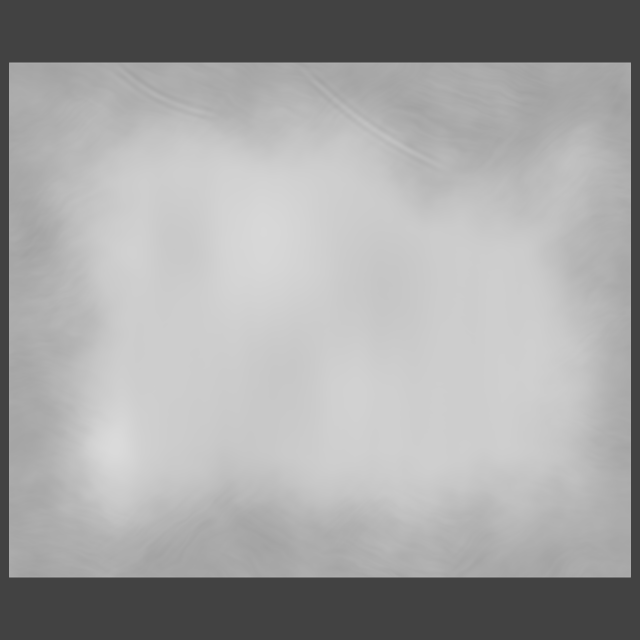
A Shadertoy shader for this background:

```glsl
// Soft grey brushed backdrop, dim at its rim, framed by dark bands.
#define FRAME_GREY 0.26
#define DIM_GREY 0.66
#define LIT_GREY 0.805
#define PANEL_HALF vec2(0.4858, 0.4023)
#define CLOUD_AMOUNT 0.035
#define BRUSH_AMOUNT 0.035
#define RIDGE_AMOUNT 0.022

// Glows and shades: centre x, centre y, radius, brightness
const vec4 blobs[12] = vec4[12](
    vec4(0.41, 0.62, 0.090, 0.040), vec4(0.20, 0.61, 0.050, 0.020),
    vec4(0.28, 0.62, 0.055, -0.025), vec4(0.60, 0.55, 0.085, -0.030),
    vec4(0.445, 0.43, 0.075, -0.025), vec4(0.555, 0.39, 0.060, 0.020),
    vec4(0.165, 0.30, 0.050, 0.065), vec4(0.89, 0.74, 0.050, 0.050),
    vec4(0.91, 0.61, 0.060, -0.040), vec4(0.88, 0.41, 0.060, 0.030),
    vec4(0.37, 0.25, 0.090, -0.025), vec4(0.63, 0.17, 0.065, 0.045));

vec2 hashGradient(vec2 cell) {
    vec3 h = fract(cell.xyx * vec3(0.1031, 0.1030, 0.0973));
    h += dot(h, h.yzx + 33.33);
    float angle = 6.2832 * fract((h.x + h.y) * h.z);
    return vec2(cos(angle), sin(angle));
}

float gradientNoise(vec2 p) {
    vec2 i = floor(p), f = fract(p);
    vec2 u = f * f * f * (f * (f * 6.0 - 15.0) + 10.0);
    vec2 e = vec2(0.0, 1.0);
    float low = mix(dot(hashGradient(i), f),
                    dot(hashGradient(i + e.yx), f - e.yx), u.x);
    float high = mix(dot(hashGradient(i + e.xy), f - e.xy),
                     dot(hashGradient(i + e.yy), f - e.yy), u.x);
    return mix(low, high, u.y);
}

float fbm(vec2 p) {
    float sum = 0.0, gain = 1.0;
    for (int i = 0; i < 4; i++) {
        sum += gain * gradientNoise(p);
        p = mat2(1.6, 1.2, -1.2, 1.6) * p + 7.3;
        gain *= 0.5;
    }
    return sum;
}

// Noise stretched along a direction, like bristle marks
float bristles(vec2 p, float angle) {
    float c = cos(angle), s = sin(angle);
    vec2 q = mat2(c, -s, s, c) * p;
    return gradientNoise(q * vec2(14.0, 85.0))
         + 0.6 * gradientNoise(q * vec2(28.0, 170.0) + 5.0);
}

// Paired pale strokes along a segment, fading toward its ends
float ridge(vec2 p, vec2 a, vec2 b) {
    vec2 along = b - a;
    float t = dot(p - a, along) / dot(along, along);
    float side = dot(p - a, normalize(vec2(-along.y, along.x)));
    side += 0.012 * sin(3.1416 * t) - 0.006;
    float lines = cos(side * 420.0) * exp(-side * side * 6000.0);
    return lines * smoothstep(-0.1, 0.15, t) * smoothstep(1.1, 0.85, t);
}

// Light level of the panel, falling off toward each side
float panelLight(vec2 p) {
    float topEdge = 0.84 - 0.12 * smoothstep(0.48, 0.80, p.x)
                  + 0.05 * smoothstep(0.80, 0.92, p.x);
    return smoothstep(0.03, 0.21, p.x)
         * smoothstep(-0.03, 0.20, 1.0 - p.x)
         * smoothstep(0.12, 0.30, p.y)
         * smoothstep(-0.06, 0.12, topEdge - p.y);
}

float panelGrey(vec2 p) {
    vec2 warp = vec2(fbm(p * 7.0), fbm(p * 7.0 + 19.0));
    float lit = panelLight(p + 0.035 * warp);
    float grey = mix(DIM_GREY, LIT_GREY, lit);

    for (int i = 0; i < 12; i++) {
        vec2 d = (p + 0.012 * warp - blobs[i].xy) * vec2(1.0, 0.75);
        grey += blobs[i].w * exp(-dot(d, d) / (blobs[i].z * blobs[i].z));
    }

    // Clouds and brush marks stay near the dim rim
    float rim = 1.0 - 0.95 * smoothstep(0.3, 1.0, lit);
    grey += CLOUD_AMOUNT * rim * fbm(p * 9.0 + 3.0);
    vec2 bent = p + 0.025 * warp;
    float turn = smoothstep(-0.25, 0.25, gradientNoise(p * 5.0 + 11.0));
    float marks = mix(bristles(bent, 0.7), bristles(bent, -0.35), turn);
    float sides = smoothstep(0.32, 0.46, abs(p.x - 0.5));
    marks = mix(marks, bristles(bent, 0.12), 0.5 * sides);
    grey += BRUSH_AMOUNT * rim * marks * (0.5 + 0.5 * gradientNoise(p * 8.0));
    grey += 0.006 * gradientNoise(p * vec2(30.0, 3.0));

    // Diagonal ridges in the upper shade
    float ridges = ridge(p, vec2(0.18, 0.89), vec2(0.33, 0.815))
                 + ridge(p, vec2(0.47, 0.885), vec2(0.685, 0.735));
    return grey + RIDGE_AMOUNT * ridges;
}

void mainImage(out vec4 fragColor, in vec2 fragCoord) {
    vec2 p = fragCoord / iResolution.xy;
    vec2 pixel = 1.0 / iResolution.xy;
    vec2 inside = PANEL_HALF - abs(p - 0.5);
    vec2 cover = clamp(inside / pixel + 0.5, 0.0, 1.0);

    // Thin pale rim around the panel
    float rimLine = 1.0 - smoothstep(0.0005, 0.0025, min(inside.x, inside.y));
    float grey = panelGrey(p) + 0.04 * rimLine;
    fragColor = vec4(vec3(mix(FRAME_GREY, grey, cover.x * cover.y)), 1.0);
}
```
